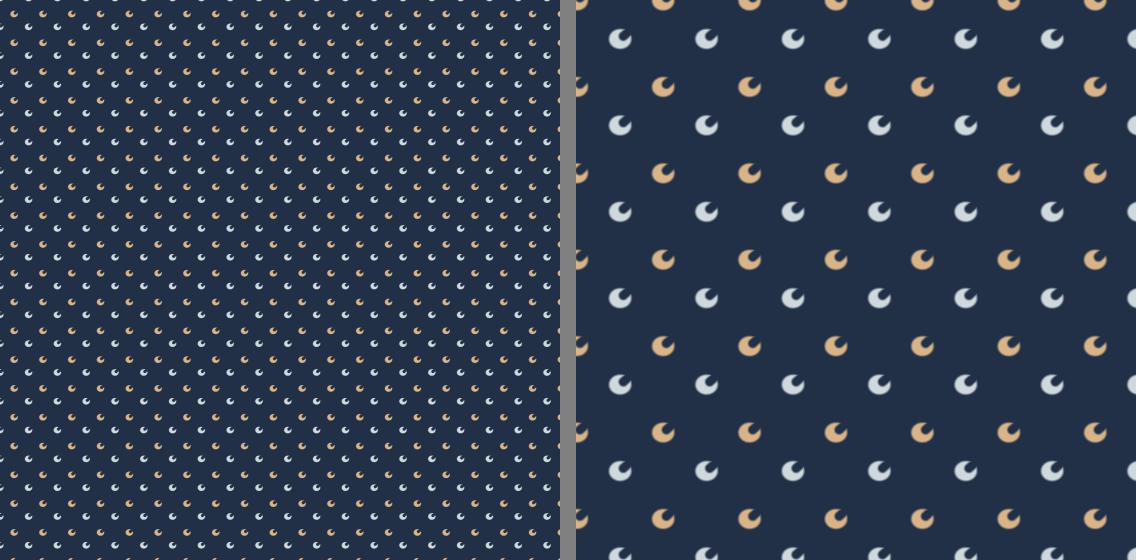
Left: the whole. Right: its middle third, enlarged.
A Shadertoy shader for this pattern:

```glsl
// Small open crescents in sand and silver on navy, in two staggered lattices.
// Each crescent is a slightly wide disc with a round-ended slot cut out
// towards the upper right; mod-style cell repeats place every copy.

const float REPEATS = 19.443;                    // cells across and down
const vec2 SAND_ORIGIN = vec2(0.490, 0.487);     // in cells, from the top left
const vec2 SILVER_ORIGIN = vec2(0.992, 0.932);

// Crescent sizes, in cells
const float DISC_RADIUS = 0.120;
const vec2 DISC_STRETCH = vec2(1.07, 0.95);
const float SLOT_RADIUS = 0.053;
const vec2 SLOT_START = vec2(0.037, 0.032);
const vec2 SLOT_END = vec2(0.180, 0.160);
const float EDGE_SOFTNESS = 0.019;

const vec3 NAVY = vec3(0.130, 0.190, 0.280);
const vec3 SAND = vec3(0.850, 0.705, 0.535);
const vec3 SILVER = vec3(0.810, 0.850, 0.865);

float segmentDistance(vec2 p, vec2 a, vec2 b) {
    vec2 pa = p - a, ba = b - a;
    return length(pa - ba * clamp(dot(pa, ba) / dot(ba, ba), 0.0, 1.0));
}

// Disc minus slot
float crescentDistance(vec2 p) {
    float disc = length(p / DISC_STRETCH) - DISC_RADIUS;
    float slot = segmentDistance(p, SLOT_START, SLOT_END) - SLOT_RADIUS;
    return max(disc, -slot);
}

// Coverage of one lattice of crescents
float crescentLattice(vec2 grid, vec2 origin, float edge) {
    vec2 p = fract(grid - origin + 0.5) - 0.5;
    p.y = -p.y;                                  // grid runs down, shape runs up
    return 1.0 - smoothstep(-edge, edge, crescentDistance(p));
}

void mainImage(out vec4 fragColor, in vec2 fragCoord) {
    vec2 fromTopLeft = vec2(fragCoord.x, iResolution.y - fragCoord.y);
    vec2 grid = fromTopLeft / iResolution.y * REPEATS;

    // Soft edge, never narrower than the pixel footprint
    float edge = max(EDGE_SOFTNESS, 0.7 * REPEATS / iResolution.y);

    vec3 color = NAVY;
    color = mix(color, SAND, crescentLattice(grid, SAND_ORIGIN, edge));
    color = mix(color, SILVER, crescentLattice(grid, SILVER_ORIGIN, edge));
    fragColor = vec4(color, 1.0);
}
```
